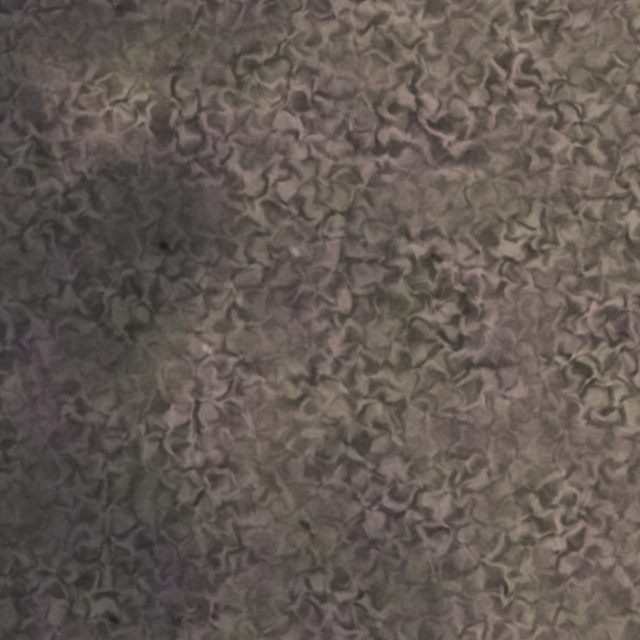
This texture is drawn by a Shadertoy shader. Its source:

```glsl
// Mottled, worn ground: short pale worm-like grains with dark pits between them,
// over a soft drift from cool shade at the left to warm light at the right.
// Warped gradient noise makes the grains; low octaves set tone, tint and contrast.

#define GRAIN_FREQ 50.0
#define GRAIN_WARP 0.55
#define GRAIN_DEPTH 0.56
#define FINE_DEPTH 0.11
#define BLOTCH_FREQ 4.0
#define BLOTCH_DEPTH 0.42
#define SPECK_FREQ 14.0
#define SPECK_CHANCE 0.03
#define SHADE_COLOR vec3(0.275, 0.260, 0.260)
#define LIGHT_COLOR vec3(0.452, 0.401, 0.368)

// Integer hash of a lattice cell, giving two values in 0..1
vec2 hash2(vec2 cell) {
    uvec2 v = uvec2(ivec2(cell)) * 1664525u + 1013904223u;
    v.x += v.y * 1664525u;
    v.y += v.x * 1664525u;
    v ^= v >> 16u;
    v.x += v.y * 1664525u;
    v.y += v.x * 1664525u;
    v ^= v >> 16u;
    return vec2(v & 65535u) / 65535.0;
}

float cornerSlope(vec2 cell, vec2 offset) {
    vec2 gradient = normalize(hash2(cell) - 0.5 + 1e-4);
    return dot(gradient, offset);
}

// Gradient noise, roughly -0.7..0.7
float noise(vec2 p) {
    vec2 i = floor(p), f = p - i;
    vec2 w = f * f * f * (f * (f * 6.0 - 15.0) + 10.0);
    vec2 e = vec2(1.0, 0.0);
    float low = mix(cornerSlope(i, f), cornerSlope(i + e, f - e), w.x);
    float high = mix(cornerSlope(i + e.yx, f - e.yx), cornerSlope(i + 1.0, f - 1.0), w.x);
    return mix(low, high, w.y);
}

float fbm(vec2 p) {
    float sum = 0.0, amplitude = 1.0;
    for (int k = 0; k < 4; k++) {
        sum += amplitude * noise(p);
        p = mat2(0.8, 0.6, -0.6, 0.8) * p * 2.0 + 17.3;
        amplitude *= 0.5;
    }
    return sum;
}

float glow(vec2 p, vec2 center, float radius) {
    vec2 d = (p - center) / radius;
    return exp(-dot(d, d));
}

// Broad light: 0 in the shade, 1 in the warm area
float lightField(vec2 p) {
    float side = p.x + 0.12 * (p.y - 0.5) + BLOTCH_DEPTH * fbm(p * BLOTCH_FREQ + 31.0);
    side += 0.38 * glow(p, vec2(0.19, 0.82), 0.10);
    side -= 0.22 * glow(p, vec2(0.24, 0.66), 0.12);
    return smoothstep(-0.1, 0.78, side);
}

// Curled pale strokes and dark pits, about -0.5..0.5
float grainField(vec2 p) {
    vec2 q = p * GRAIN_FREQ;
    vec2 warp = vec2(noise(q * 0.7 + 5.2), noise(q * 0.7 + 91.7));
    q += GRAIN_WARP * 2.0 * warp;
    float n = noise(q) + 0.35 * noise(q * 1.8 + 43.0);
    return smoothstep(-0.5, 0.5, n) - 0.5;
}

// Rare small chips: positive for pale, negative for dark
float speckField(vec2 p) {
    vec2 q = p * SPECK_FREQ, cell = floor(q);
    vec2 pick = hash2(cell + 211.0);
    vec2 d = q - cell - mix(vec2(0.3), vec2(0.7), hash2(cell + 503.0));
    d = mat2(0.8, 0.6, -0.6, 0.8) * d;
    float chip = 1.0 - smoothstep(0.03, 0.14, length(d * vec2(0.7, 1.2)));
    return chip * step(pick.x, SPECK_CHANCE) * (pick.y > 0.4 ? 0.4 : -0.35);
}

void mainImage(out vec4 fragColor, in vec2 fragCoord) {
    vec2 p = fragCoord / iResolution.xy;

    // Base tone with slow shifts between violet and olive
    float light = lightField(p);
    vec3 color = mix(SHADE_COLOR, LIGHT_COLOR, light);
    float tint = fbm(p * 7.0 + 67.0);
    color += tint * vec3(0.014, -0.010, 0.024);

    // Grain contrast fades in smeared patches and in the shade
    float patchy = smoothstep(-0.45, 0.4, fbm(p * 8.0 + 149.0));
    float contrast = mix(0.45, 1.2, patchy) * mix(0.75, 1.05, light);
    float relief = GRAIN_DEPTH * contrast * grainField(p);
    relief += FINE_DEPTH * (noise(p * 120.0 + 7.0) + 0.5 * noise(p * 210.0 + 19.0));
    relief += 0.18 * noise(p * 20.0 + 83.0);
    color *= 1.0 + relief + speckField(p);

    fragColor = vec4(clamp(color, 0.0, 1.0), 1.0);
}
```
